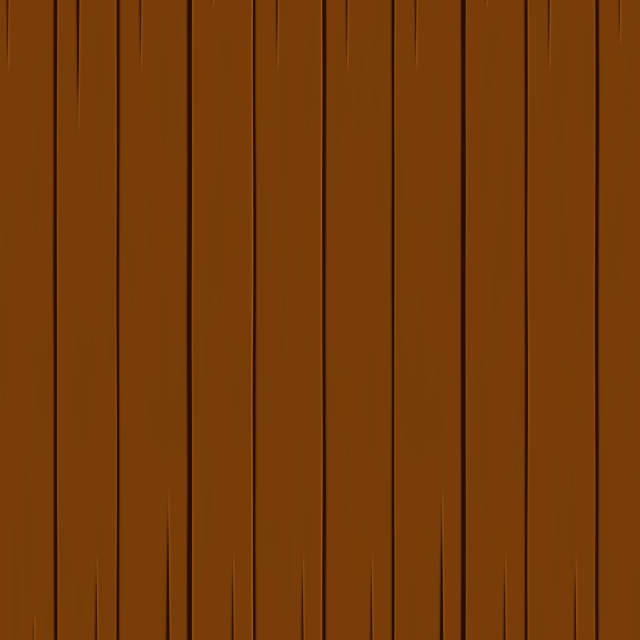
A WebGL 1 fragment shader for this texture:

```glsl
precision highp float;

uniform vec2 u_resolution;

const float PI = 3.14159265;
const float PITCH = 0.1055;
const float FIRST_SEAM = 0.0862;
const vec3 WOOD = vec3(0.47, 0.24, 0.03);
const vec3 LIGHT = vec3(0.60, 0.33, 0.10);
const vec3 SHADE = vec3(0.34, 0.16, 0.04);
const vec3 DARK = vec3(0.17, 0.05, 0.0);

vec2 gradient(vec2 cell) {
  float h = fract(sin(dot(cell, vec2(127.1, 311.7))) * 4375.85);
  return vec2(cos(2.0 * PI * h), sin(2.0 * PI * h));
}

float gradientNoise(vec2 p) {
  vec2 i = floor(p);
  vec2 f = fract(p);
  vec2 u = f * f * f * (f * (f * 6.0 - 15.0) + 10.0);
  float a = dot(gradient(i), f);
  float b = dot(gradient(i + vec2(1.0, 0.0)), f - vec2(1.0, 0.0));
  float c = dot(gradient(i + vec2(0.0, 1.0)), f - vec2(0.0, 1.0));
  float d = dot(gradient(i + 1.0), f - 1.0);
  return mix(mix(a, b, u.x), mix(c, d, u.x), u.y);
}

float bump(float x, float center, float sharpness) {
  float d = x - center;
  return exp(-sharpness * d * d);
}

float band(float x, float halfWidth, float soft) {
  return 1.0 - smoothstep(halfWidth - soft, halfWidth + soft, abs(x));
}

// Uneven plank spacing
float seamPosition(float i) {
  float drift = -0.0013 - 0.003 * cos(0.7 * (i - 1.5));
  float alternate = (0.0033 - 0.0046 * bump(i, 4.3, 1.0)) * cos(PI * i);
  return FIRST_SEAM + PITCH * i + drift + alternate;
}

// Dark cut with a lit lip on one side and a soft shade on the other
vec3 cut(vec3 color, float x, float halfWidth, float side, float depth, float glow, float soft) {
  float shade = band(x + side * 0.001, halfWidth + 0.0008, soft);
  float lip = band(x - side * (halfWidth + 0.0014), 0.0013, soft);
  color = mix(color, SHADE, 0.7 * depth * shade);
  color = mix(color, LIGHT, glow * lip);
  return mix(color, DARK, depth * band(x, halfWidth, soft));
}

// Split that tapers away from a plank end
vec3 crack(vec3 color, float x, float fromEnd, float reach, float side, float soft) {
  float taper = clamp(1.0 - fromEnd / max(reach, 0.001), 0.0, 1.0);
  float halfWidth = (0.0004 + 0.008 * reach) * taper;
  float depth = smoothstep(0.0, 0.6, taper) * clamp(0.35 + 3.0 * reach, 0.0, 1.0);
  float glow = 0.55 * smoothstep(0.0, 0.2, taper);
  return cut(color, x, halfWidth, side, depth, glow, soft);
}

void main() {
  vec2 p = gl_FragCoord.xy / u_resolution;
  float soft = max(0.7 / u_resolution.x, 0.0009);

  // Nearly flat wood with faint long grain
  vec3 color = WOOD * (1.0 + 0.015 * gradientNoise(p * vec2(60.0, 4.0)));

  for (int k = -1; k < 9; k++) {
    float i = float(k);
    float seamX = seamPosition(i);
    float wander = gradientNoise(vec2(i * 3.7 + 0.5, p.y * 3.0));
    float wear = gradientNoise(vec2(i * 5.3 + 0.3, p.y * 4.0 + 9.0));

    // Full-height seam
    float x = p.x - seamX - 0.0012 * wander;
    float halfWidth = 0.0024 + 0.0005 * (cos(PI * i) - cos(0.5 * PI * i)) + 0.0006 * wear;
    float lean = cos(PI * i * (1.05 - 0.06 * i));
    float side = lean < 0.0 ? -1.0 : 1.0;
    float glow = (0.45 + 0.6 * bump(i, 3.5, 1.0)) * (1.0 + 0.5 * wear);
    color = cut(color, x, halfWidth, side, 1.0, clamp(glow, 0.0, 1.0), soft);

    // Every fourth plank swaps a short top split for a long bottom one
    float swap = bump(mod(i, 4.0), 2.0, 4.0);
    float topReach = 0.12 - 0.11 * swap + 0.095 * bump(i, 0.0, 4.0) - 0.045 * bump(i, 8.0, 4.0);
    float bottomReach = 0.143 + 0.11 * swap - 0.104 * bump(i, 0.0, 4.0);
    color = crack(color, p.x - seamX - 0.0352, 1.0 - p.y, topReach, 1.0, soft);
    color = crack(color, p.x - seamX + 0.0339, p.y, bottomReach, 1.0, soft);
  }

  gl_FragColor = vec4(color, 1.0);
}
```
